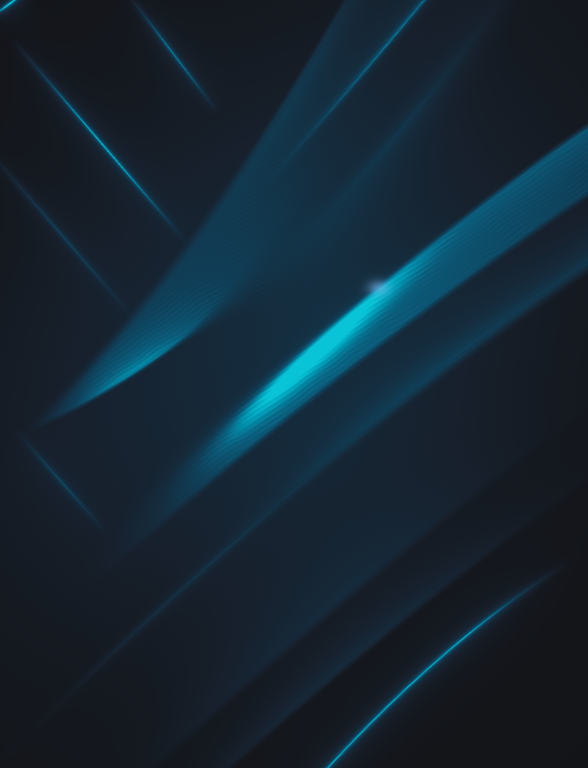
Write a Shadertoy shader that draws this background.

```glsl
// Sweeping diagonal sheets of teal light over a near-black ground.
// Curved edges are parabolas with one-sided falloff; all parts add to one
// scalar light level, which a colour ramp turns into ink, navy and cyan.

#define ASPECT 0.766
#define HAZE 0.31
#define BEAM_FILL 0.44
#define BEAM_CORE 0.58
#define FAN_FILL 0.27
#define FAN_GLINT 0.50
#define GRAIN_PITCH 0.0056
#define GRAIN_DEPTH 0.045

float hash(vec2 p) {
    p = fract(p * vec2(0.1031, 0.1137));
    p += dot(p, p.yx + 33.33);
    return fract((p.x + p.y) * p.x * 17.0);
}

float noise(vec2 p) {
    vec2 i = floor(p), f = fract(p);
    f = f * f * (3.0 - 2.0 * f);
    return mix(mix(hash(i), hash(i + vec2(1, 0)), f.x),
               mix(hash(i + vec2(0, 1)), hash(i + vec2(1, 1)), f.x), f.y);
}

float bump(float x, float centre, float width) {
    x = (x - centre) / width;
    return exp(-x * x);
}

// Signed distance to the parabola through a, b, c; positive above it.
float above(vec2 p, vec2 a, vec2 b, vec2 c) {
    float s = (b.y - a.y) / (b.x - a.x);
    float k = ((c.y - b.y) / (c.x - b.x) - s) / (c.x - a.x);
    float height = a.y + (p.x - a.x) * (s + k * (p.x - b.x));
    float slope = s + k * (2.0 * p.x - a.x - b.x);
    return (p.y - height) / sqrt(1.0 + slope * slope);
}

// Light that starts at an edge and fades on its positive side.
float sheen(float d, float soft, float reach) {
    return smoothstep(-soft, soft, d) * exp(-max(d, 0.0) / reach);
}

// Tapered thin streak with a faint halo.
float streak(vec2 p, vec2 a, vec2 b) {
    vec2 ab = b - a;
    float t = dot(p - a, ab) / dot(ab, ab);
    float d = length(p - a - ab * clamp(t, 0.0, 1.0));
    float taper = sin(3.14159 * clamp(t, 0.0, 1.0));
    return taper * (exp(-d / 0.0028) + 0.22 * exp(-d / 0.017));
}

vec3 ramp(float light) {
    vec3 stops[7] = vec3[7](
        vec3(0.075, 0.08, 0.095), vec3(0.09, 0.13, 0.18), vec3(0.08, 0.18, 0.25),
        vec3(0.06, 0.25, 0.35), vec3(0.04, 0.37, 0.49), vec3(0.0, 0.59, 0.70),
        vec3(0.03, 0.77, 0.84));
    vec3 colour = stops[0];
    for (int i = 1; i < 7; i++)
        colour = mix(colour, stops[i], clamp(light * 5.0 - float(i - 1), 0.0, 1.0));
    return colour;
}

float hazeLight(vec2 p) {
    vec2 q = p - vec2(0.35, 0.57);
    float along = dot(q, vec2(0.66, 0.75)), across = dot(q, vec2(0.75, -0.66));
    return HAZE * bump(along, 0.0, 0.43) * bump(across, 0.0, 0.29);
}

// Upper fan: sharp at its lower-left tip, dissolving to the upper right.
float fanLight(vec2 p) {
    float top = above(p, vec2(0.026, 0.434), vec2(0.247, 0.688), vec2(0.449, 1.0));
    float low = above(p, vec2(0.026, 0.434), vec2(0.26, 0.573), vec2(0.625, 0.961));
    float ray = above(p, vec2(0.345, 0.759), vec2(0.443, 0.87), vec2(0.553, 1.0));
    float soft = mix(0.004, 0.04, smoothstep(0.22, 0.38, p.x));
    float inside = smoothstep(-soft, soft, low) * (1.0 - smoothstep(-0.012, 0.006, top));
    float fade = smoothstep(0.02, 0.14, p.x) * (1.0 - 0.75 * smoothstep(0.25, 0.55, p.x));
    float light = inside * (FAN_FILL * fade
        + FAN_GLINT * exp(-max(low, 0.0) / 0.035) * bump(p.x, 0.17, 0.09));
    light += 0.28 * sheen(-top, 0.003, 0.022) * bump(p.x, 0.41, 0.10);
    light += 0.20 * sheen(-low, 0.03, 0.075) * bump(p.x, 0.45, 0.12);
    light += 0.22 * exp(-abs(low) / 0.012) * bump(p.x, 0.55, 0.09);
    float rise = smoothstep(0.33, 0.53, p.x);
    return light + rise * (0.62 * exp(-abs(ray) / 0.0035) + 0.20 * sheen(ray, 0.004, 0.03));
}

// Main beam: filled sheet with a bright core under its top edge.
float beamLight(vec2 p) {
    float top = above(p, vec2(0.169, 0.323), vec2(0.488, 0.622), vec2(0.766, 0.837));
    float low = above(p, vec2(0.247, 0.349), vec2(0.521, 0.570), vec2(0.766, 0.746));
    float soft = mix(0.03, 0.005, smoothstep(0.2, 0.5, p.x));
    float inside = smoothstep(-0.006, 0.006, low) * (1.0 - smoothstep(-soft, soft, top));
    float light = inside * smoothstep(0.1, 0.36, p.x)
        * (BEAM_FILL + 0.24 * smoothstep(0.45, 0.75, p.x) * exp(-abs(top) / 0.035));
    float core = bump(top, -0.008, top > -0.008 ? 0.010 : 0.019);
    light += BEAM_CORE * core * bump(p.x, 0.41, 0.11);
    return light + 0.12 * exp(-abs(top) / 0.025) * bump(p.x, 0.42, 0.16);
}

// Lower sheets, each lit upward from its lower edge.
float lowerLight(vec2 p) {
    float fold = above(p, vec2(0.13, 0.134), vec2(0.417, 0.388), vec2(0.766, 0.651));
    float veil = above(p, vec2(0.234, 0.03), vec2(0.56, 0.31), vec2(0.729, 0.44));
    float rib = above(p, vec2(0.299, 0.0), vec2(0.625, 0.271), vec2(0.766, 0.375));
    float arc = above(p, vec2(0.427, 0.0), vec2(0.625, 0.186), vec2(0.749, 0.273));
    float light = 0.48 * smoothstep(0.2, 0.62, p.x) * sheen(fold, 0.009, 0.036);
    light += 0.30 * exp(-abs(fold) / 0.004) * bump(p.x, 0.24, 0.13);
    light += 0.25 * sheen(veil, 0.008, 0.085) * bump(p.x, 0.43, 0.20);
    light += 0.34 * sheen(rib, 0.006, 0.030) * bump(p.x, 0.46, 0.20);
    float fade = 1.0 - smoothstep(0.60, 0.76, p.x);
    return light + fade * (0.85 * exp(-abs(arc) / 0.0035) + 0.22 * exp(-abs(arc) / 0.02));
}

// Thin strokes that cross the sheets, falling to the right.
float streakLight(vec2 p) {
    float light = 0.88 * streak(p, vec2(0.015, 0.95), vec2(0.245, 0.682));
    light += 0.72 * streak(p, vec2(0.165, 1.01), vec2(0.285, 0.852));
    light += 0.42 * streak(p, vec2(-0.02, 0.81), vec2(0.175, 0.585));
    light += 0.42 * streak(p, vec2(0.02, 0.44), vec2(0.14, 0.305));
    return light + 1.1 * streak(p, vec2(-0.015, 0.975), vec2(0.04, 1.015));
}

void mainImage(out vec4 fragColor, in vec2 fragCoord) {
    vec2 p = fragCoord / iResolution.xy * vec2(ASPECT, 1.0);
    float light = hazeLight(p) + fanLight(p) + beamLight(p) + lowerLight(p) + streakLight(p);

    // Fine brushed grain along the diagonal
    float across = dot(p, vec2(-0.55, 0.83)) + 0.006 * noise(p * 24.0);
    float grain = sin(6.28318 * across / GRAIN_PITCH) * noise(p * 45.0);
    light *= 1.0 + GRAIN_DEPTH * grain;

    // Pale tint where the core touches its edge
    vec3 colour = ramp(light);
    float spark = bump(p.x, 0.493, 0.014) * bump(p.y, 0.625, 0.010);
    fragColor = vec4(mix(colour, vec3(0.45, 0.70, 0.90), 0.6 * spark), 1.0);
}
```
